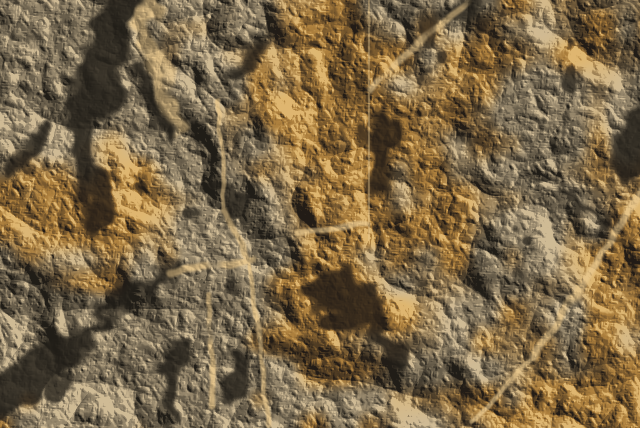
This texture is drawn by a Shadertoy shader. Its source:

```glsl
// Weathered ochre rock face in low raking light, with deep shaded hollows
// and thin pale mineral veins. A noise height field is lit by its slope and
// a short shadow march; hollows and veins are ragged line segments.

float hash(vec2 p) {
    vec3 q = fract(p.xyx * 0.1031);
    q += dot(q, q.yzx + 33.33);
    return fract((q.x + q.y) * q.z);
}

float noise(vec2 p) {
    vec2 i = floor(p), f = fract(p);
    f = f * f * (3.0 - 2.0 * f);
    return mix(mix(hash(i), hash(i + vec2(1, 0)), f.x),
               mix(hash(i + vec2(0, 1)), hash(i + vec2(1, 1)), f.x), f.y);
}

// Lumpy relief: half smooth noise, half creased noise
float height(vec2 p) {
    float sum = 0.0, amp = 0.5;
    p = p * 5.0 + 40.0;
    for (int i = 0; i < 6; i++) {
        float n = noise(p);
        sum += amp * mix(n, abs(2.0 * n - 1.0), 0.5);
        p = mat2(1.6, 1.2, -1.2, 1.6) * p + 17.3;
        amp *= 0.5;
    }
    return 0.062 * sum;
}

float segment(vec2 p, vec2 a, vec2 b) {
    vec2 d = b - a;
    return length(p - a - d * clamp(dot(p - a, d) / dot(d, d), 0.0, 1.0));
}

float hollow(vec2 p, vec2 a, vec2 b, float radius) {
    return 1.0 - smoothstep(-0.012, 0.014, segment(p, a, b) - radius);
}

float vein(vec2 p, vec2 a, vec2 b, float width) {
    return 1.0 - smoothstep(0.3 * width, 1.3 * width, segment(p, a, b));
}

// Shade to rock colour, from deep shadow to sunlit crest
vec3 rockColor(float t) {
    vec3 c = mix(vec3(0.13, 0.11, 0.10), vec3(0.30, 0.24, 0.16), smoothstep(0.0, 0.28, t));
    c = mix(c, vec3(0.46, 0.36, 0.21), smoothstep(0.28, 0.5, t));
    c = mix(c, vec3(0.65, 0.51, 0.28), smoothstep(0.5, 0.74, t));
    return mix(c, vec3(0.84, 0.73, 0.51), smoothstep(0.74, 1.05, t));
}

void mainImage(out vec4 fragColor, in vec2 fragCoord) {
    vec2 p = fragCoord / iResolution.y;
    vec2 toLight = normalize(vec2(0.8, 0.6));

    // Slope towards the sun and cast shadows
    float h = height(p);
    float slope = (h - height(p + 0.004 * toLight)) / 0.004;
    float block = 0.0;
    for (int i = 1; i <= 10; i++) {
        float d = 0.009 * float(i);
        block = max(block, height(p + d * toLight) - h - 0.26 * d);
    }
    float shade = 0.59 + 1.8 * slope;
    shade *= 1.0 - 0.75 * smoothstep(0.0, 0.008, block);

    // Ragged offsets for the hollows, a gentler wobble for the veins
    vec2 ragged = vec2(noise(p * 13.0), noise(p * 13.0 + 50.0)) - 0.5;
    ragged += 0.5 * vec2(noise(p * 37.0), noise(p * 37.0 + 90.0)) - 0.25;
    vec2 q = p + 0.07 * ragged;
    vec2 v = p + 0.013 * ragged;

    // Large shaded hollows and gullies
    float dark = hollow(q, vec2(0.29, 1.0), vec2(0.20, 0.70), 0.045);
    dark = max(dark, hollow(q, vec2(0.20, 0.72), vec2(0.25, 0.50), 0.038));
    dark = max(dark, hollow(q, vec2(0.32, 0.82), vec2(0.39, 0.71), 0.016));
    dark = max(dark, hollow(q, vec2(0.0, 0.08), vec2(0.18, 0.19), 0.045));
    dark = max(dark, hollow(q, vec2(0.16, 0.20), vec2(0.42, 0.36), 0.014));
    dark = max(dark, hollow(q, vec2(0.0, 0.60), vec2(0.09, 0.69), 0.016));
    dark = max(dark, hollow(q, vec2(0.77, 0.31), vec2(0.85, 0.29), 0.048));
    dark = max(dark, hollow(q, vec2(0.86, 0.32), vec2(0.92, 0.17), 0.026));
    dark = max(dark, hollow(q, vec2(0.89, 0.72), vec2(0.89, 0.54), 0.023));
    dark = max(dark, hollow(q, vec2(0.53, 0.83), vec2(0.61, 0.92), 0.015));
    dark = max(dark, hollow(q, vec2(1.46, 0.62), vec2(1.50, 0.70), 0.045));
    dark = max(dark, hollow(q, vec2(1.31, 0.53), vec2(1.42, 0.47), 0.007));
    dark = max(dark, hollow(q, vec2(0.54, 0.14), vec2(0.56, 0.07), 0.026));
    dark = max(dark, hollow(q, vec2(0.42, 0.20), vec2(0.39, 0.03), 0.018));

    // Scattered pits, thinning out to the right
    float pits = noise(p * 9.0 + 7.0) + 0.35 * noise(p * 30.0) - 0.06 * p.x;
    dark = max(dark, 0.85 * smoothstep(1.02, 1.10, pits));
    shade = mix(shade, 0.05 + 0.12 * shade, dark);

    // Grey limestone patches among the ochre
    vec3 color = rockColor(shade);
    float luma = dot(color, vec3(0.3, 0.59, 0.11));
    float patches = noise(p * 4.0 + 3.0) + 0.5 * noise(p * 15.0) - 0.22 * p.x;
    float grey = smoothstep(0.40, 0.80, patches);
    color = mix(color * vec3(1.04, 0.98, 0.86), luma * vec3(1.10, 0.99, 0.79), grey);

    // Pale veins, broken by the relief
    float pale = vein(v, vec2(1.09, 1.0), vec2(0.866, 0.79), 0.009);
    pale = max(pale, vein(v, vec2(0.856, 0.475), vec2(0.70, 0.46), 0.008));
    pale = max(pale, vein(v, vec2(0.60, 0.40), vec2(0.40, 0.36), 0.010));
    pale = max(pale, vein(v, vec2(1.50, 0.55), vec2(1.245, 0.163), 0.010));
    pale = max(pale, vein(v, vec2(1.245, 0.163), vec2(1.10, 0.02), 0.007));
    pale = max(pale, vein(v, vec2(0.51, 0.76), vec2(0.525, 0.51), 0.006));
    pale = max(pale, vein(v, vec2(0.525, 0.51), vec2(0.584, 0.397), 0.009));
    pale = max(pale, vein(v, vec2(0.584, 0.397), vec2(0.632, 0.0), 0.007));
    pale = max(pale, vein(v, vec2(0.486, 0.31), vec2(0.50, 0.05), 0.008));
    pale = max(pale, vein(q, vec2(0.35, 1.0), vec2(0.36, 0.84), 0.026));
    pale = max(pale, vein(q, vec2(0.36, 0.84), vec2(0.42, 0.73), 0.028));
    pale = max(pale, 0.7 * vein(p, vec2(0.862, 1.0), vec2(0.862, 0.44), 0.003));
    pale *= smoothstep(0.1, 0.5, noise(p * 18.0 + 20.0) + 0.15);
    color = mix(color, vec3(0.83, 0.71, 0.50) * (0.72 + 0.42 * clamp(shade, 0.0, 0.9)), 0.85 * pale);

    fragColor = vec4(clamp(color, 0.0, 1.0), 1.0);
}
```
